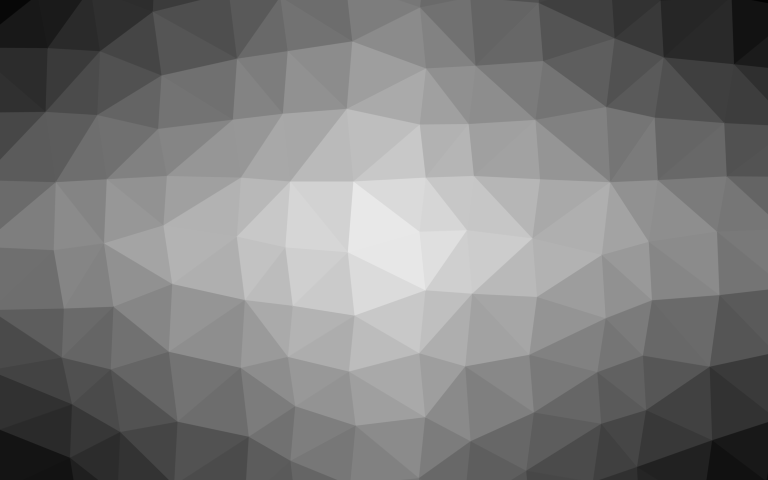
Give the GLSL for this background, as a Shadertoy shader.

```glsl
// Low-poly mesh of flat grey triangles, bright in the centre and dark in the corners.

#define CELL 0.127         // mesh spacing, in canvas heights
#define MIDDLE_COLUMN 6.525 // mesh column at the canvas centre
#define PEAK 0.96          // grey at the centre
#define FALLOFF 0.95       // loss of grey from centre to corner
#define COLUMN_SWAY 0.13   // uneven column spacing
#define ROW_SWAY 0.23      // up and down wander of the rows
#define PINCH 0.0115       // widening of the columns away from the middle row
#define ZIGZAG vec2(0.05, 0.04)

const float PI = 3.14159;

float cross2(vec2 a, vec2 b) { return a.x * b.y - a.y * b.x; }

// Mesh vertex: a square lattice point moved by layered sines.
vec2 meshVertex(vec2 id) {
    float sway = COLUMN_SWAY * cos(2.167 * (id.x - 4.0));
    float pinch = PINCH * (id.x - 6.8) * id.y;
    float wave = ROW_SWAY * cos(0.9 * (3.0 - id.y)) * cos(1.366 * (id.x - 10.1));
    vec2 zigzag = ZIGZAG * vec2(cos(PI * id.y), cos(PI * id.x) * (1.0 - id.y));
    return id - vec2(MIDDLE_COLUMN, 0.0) + vec2(sway + pinch + 0.03, wave) - zigzag;
}

// Signed distance to the line a-b, positive on its left.
float edgeDistance(vec2 p, vec2 a, vec2 b) {
    return cross2(normalize(b - a), p - a);
}

// Adds the grey of one triangle, in x, and its coverage, in y.
void addTriangle(inout vec2 total, vec2 p, vec2 a, vec2 b, vec2 c, vec2 halfSize, float pixel) {
    float inside = min(edgeDistance(p, a, b), min(edgeDistance(p, b, c), edgeDistance(p, c, a)));
    float coverage = smoothstep(-pixel, pixel, inside);
    vec2 fromCentre = min(abs(a + b + c) / 3.0 / halfSize, 1.0);
    float grey = PEAK - FALLOFF * 0.5 * (fromCentre.x + fromCentre.y);
    total += coverage * vec2(grey, 1.0);
}

// True if the diagonal a-c splits the quad into the rounder triangles.
bool splitsAlongAC(vec2 a, vec2 b, vec2 c, vec2 d) {
    return dot(a - b, c - b) * cross2(a - d, c - d)
         + cross2(c - b, a - b) * dot(a - d, c - d) > 0.0;
}

void mainImage(out vec4 fragColor, in vec2 fragCoord) {
    // Mesh units, centred on the canvas
    float scale = 1.0 / (CELL * iResolution.y);
    vec2 halfSize = 0.5 * iResolution.xy * scale;
    vec2 p = fragCoord * scale - halfSize;
    vec2 home = floor(p + vec2(MIDDLE_COLUMN, 0.0));
    float pixel = 0.7 * scale;

    // Blend the triangles of the nearby quads
    vec2 total = vec2(0.0);
    for (int y = -1; y <= 1; y++) {
        for (int x = -1; x <= 1; x++) {
            vec2 id = home + vec2(x, y);
            vec2 a = meshVertex(id);
            vec2 b = meshVertex(id + vec2(1.0, 0.0));
            vec2 c = meshVertex(id + vec2(1.0, 1.0));
            vec2 d = meshVertex(id + vec2(0.0, 1.0));
            if (splitsAlongAC(a, b, c, d)) {
                addTriangle(total, p, a, b, c, halfSize, pixel);
                addTriangle(total, p, a, c, d, halfSize, pixel);
            } else {
                addTriangle(total, p, a, b, d, halfSize, pixel);
                addTriangle(total, p, b, c, d, halfSize, pixel);
            }
        }
    }
    fragColor = vec4(vec3(total.x / max(total.y, 0.001)), 1.0);
}
```
